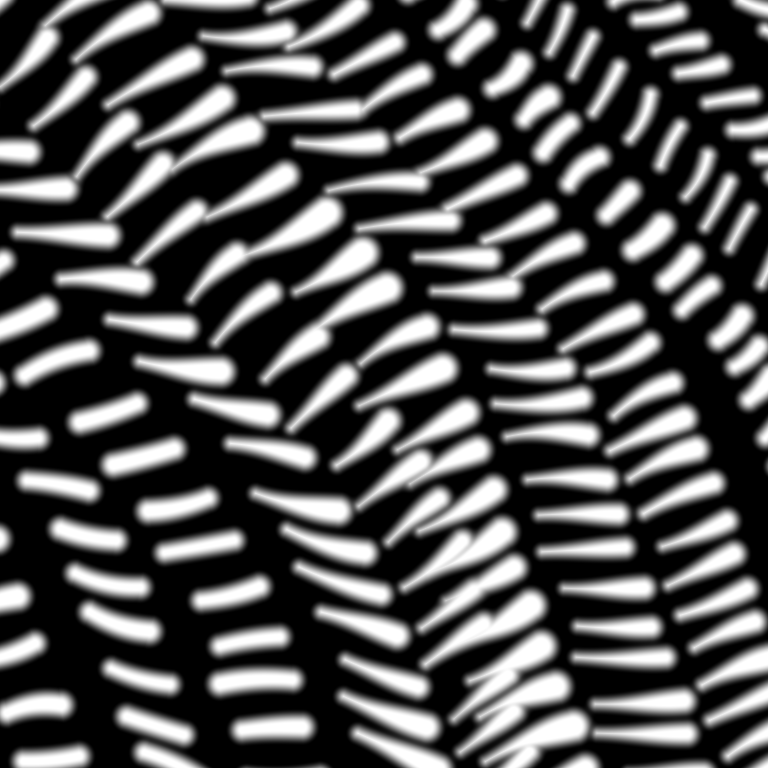
A Shadertoy shader for this pattern:

```glsl
// Soft white tapered drops set in bent, slanting columns on black.

const vec3 BACKGROUND = vec3(0.0);
const vec3 DROP_COLOR = vec3(1.0);
const float EDGE_SOFTNESS = 0.0098;
const float MERGE_RADIUS = 0.006;
const int FIRST_COLUMN = -7;
const int COLUMN_COUNT = 14;

// Tilt of each column's drops in degrees, at mid height.
const float TILT[14] = float[14](
    -10.0, 27.0, -4.0, 21.0, -9.0, 40.0, 27.0,
    1.0, 26.0, 42.0, 61.0, 9.0, -15.0, -25.0);

// Spine length, tail radius and head radius, in thousandths of the canvas.
const vec3 SHAPE[14] = vec3[14](
    vec3(78, 13, 15), vec3(78, 12.5, 15), vec3(81, 11.5, 13),
    vec3(86, 12.5, 13.5), vec3(107, 6.5, 15.5), vec3(91, 5, 14.5),
    vec3(111, 4.5, 18), vec3(107, 5, 13), vec3(94, 6, 14.5),
    vec3(47, 11.5, 14), vec3(63, 6.5, 8.5), vec3(57, 8, 11),
    vec3(57, 8, 10.5), vec3(57, 8, 10.5));

float hash(vec2 cell) {
    vec3 q = fract(cell.xyx * vec3(0.1031, 0.1030, 0.0973));
    q += dot(q, q.yzx + 33.33);
    return fract((q.x + q.y) * q.z);
}

// Random value from -1 to 1.
float jitter(vec2 cell, float seed) {
    return 2.0 * hash(cell + seed) - 1.0;
}

float smoothMin(float a, float b, float k) {
    float h = max(k - abs(a - b), 0.0) / k;
    return min(a, b) - 0.25 * h * h * k;
}

// Horizontal place of a column at a given depth below the top edge.
float columnX(float column, float depth) {
    float bendDepth = mix(0.677, 0.443, smoothstep(-2.6, -0.8, column));
    float d = depth - bendDepth;
    float bend = 0.5 * (d + sqrt(d * d + 0.0025));
    float spacing = column < 0.0 ? 0.1575 : 0.134;
    return 0.332 + 0.9 * depth - 0.57 * bend + column * spacing;
}

// Distance to a slightly curved drop; 'axis' points from tail to head.
float dropDistance(vec2 p, vec2 head, vec2 axis, vec3 shape, float curve) {
    vec2 fromTail = p - head + axis * shape.x;
    float along = dot(fromTail, axis);
    float across = dot(fromTail, vec2(-axis.y, axis.x));
    float t = clamp(along / shape.x, 0.0, 1.0);
    across += curve * t * (1.0 - t);
    float radius = mix(shape.y, shape.z, smoothstep(0.0, 1.0, t));
    return length(vec2(along - t * shape.x, across)) - radius;
}

// Distance to one drop of the lattice, with its own small variations.
float latticeDrop(vec2 p, int index, float row, float rowHeight, float phase) {
    float column = float(index + FIRST_COLUMN);
    vec2 cell = vec2(column + 20.0, row + 40.0);
    float depth = (row + phase + 0.12 * jitter(cell, 1.7)) * rowHeight;
    vec2 head = vec2(columnX(column, depth) + 0.007 * jitter(cell, 5.3), depth);

    float drift = mix(-38.0, -5.0, smoothstep(-3.5, -1.5, column));
    float angle = radians(TILT[index] + drift * (depth - 0.5) + 3.5 * jitter(cell, 9.1));
    vec2 axis = vec2(cos(angle), -sin(angle));

    vec3 shape = 0.001 * SHAPE[index];
    shape *= 1.0 + vec3(0.12, 0.14, 0.14) *
        vec3(jitter(cell, 13.9), jitter(cell, 17.3), jitter(cell, 21.7));
    return dropDistance(p, head, axis, shape, 0.022 * jitter(cell, 27.1));
}

void mainImage(out vec4 fragColor, in vec2 fragCoord) {
    vec2 p = fragCoord / iResolution.xy;
    p.y = 1.0 - p.y;    // depth below the top edge

    // Merge the drops of every column that lie near this depth.
    float dist = 1.0;
    for (int i = 0; i < COLUMN_COUNT; i++) {
        float column = float(i + FIRST_COLUMN);
        float rowHeight = 0.048 - 0.0034 * column;
        float phase = hash(vec2(column + 31.0, 7.0));
        float nearestRow = round(p.y / rowHeight - phase);
        for (int k = -3; k <= 2; k++) {
            float d = latticeDrop(p, i, nearestRow + float(k), rowHeight, phase);
            dist = smoothMin(dist, d, MERGE_RADIUS);
        }
    }

    float cover = smoothstep(EDGE_SOFTNESS, -EDGE_SOFTNESS, dist);
    fragColor = vec4(mix(BACKGROUND, DROP_COLOR, cover), 1.0);
}
```
